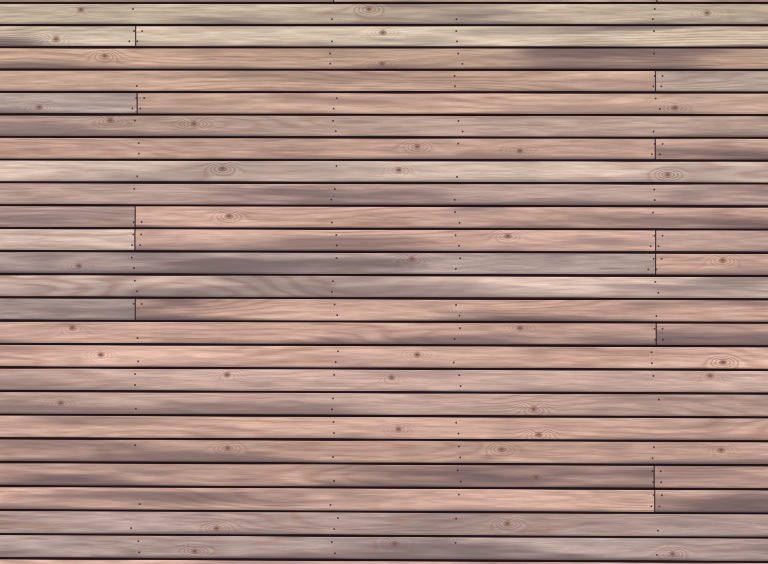
Write a WebGL 1 fragment shader that draws this texture.

```glsl
precision highp float;
// Weathered timber cladding: long horizontal boards, slightly taller toward the bottom,
// butt-jointed and nailed on shared joist lines. Each plank hashes its own tone, while
// stretched noise supplies grain, rings around knots, and grey weather stains.

uniform vec2 u_resolution;

const float ASPECT = 1.362;
const vec4 JOISTS = vec4(0.241, 0.592, 0.812, 1.163);
const vec4 JOINT_CHANCE = vec4(0.24, 0.12, 0.06, 0.36);
const vec3 PINK = vec3(0.81, 0.665, 0.605);
const vec3 GREY = vec3(0.70, 0.62, 0.60);
const vec3 PALE = vec3(0.85, 0.775, 0.72);
const vec3 RUST = vec3(0.60, 0.42, 0.36);
const vec3 STAIN = vec3(0.36, 0.30, 0.32);
const vec3 GAP = vec3(0.13, 0.08, 0.10);

float hash(vec2 p) {
  return fract(sin(dot(p, vec2(12.9898, 78.233))) * 43758.5453);
}

float noise(vec2 p) {
  vec2 i = floor(p), f = fract(p);
  f = f * f * (3.0 - 2.0 * f);
  float low = mix(hash(i), hash(i + vec2(1.0, 0.0)), f.x);
  float high = mix(hash(i + vec2(0.0, 1.0)), hash(i + vec2(1.0, 1.0)), f.x);
  return mix(low, high, f.y);
}

float fbm(vec2 p) {
  float sum = 0.0, amp = 0.53;
  for (int i = 0; i < 4; i++) {
    sum += amp * noise(p);
    p = p * 2.03 + 17.1;
    amp *= 0.5;
  }
  return sum;
}

// Board coordinate counted from the top; boards widen gradually downward.
float boardCoord(float depth) {
  const float first = 0.0391, growth = 0.00008;
  return (sqrt(first * first + 4.0 * growth * (depth - 0.0053)) - first) / (2.0 * growth);
}

// Soft coverage of a shape of the given radius.
float cover(float dist, float radius, float px) {
  return 1.0 - smoothstep(radius - 0.6 * px, radius + 0.6 * px, dist);
}

// Offset from the knot in this stretch of plank; far away if there is none.
vec2 knotOffset(float x, float y, float height, float seed) {
  const float span = 0.27;
  vec2 cell = vec2(floor(x / span), seed);
  float present = step(hash(cell + 3.7), 0.36);
  vec2 centre = vec2((cell.x + 0.25 + 0.5 * hash(cell + 5.1)) * span,
                     height * (0.25 + 0.5 * hash(cell + 8.3)));
  return vec2(x, y) - centre + (1.0 - present) * 9.0;
}

vec3 plankTone(float seed, float depth) {
  float pick = hash(vec2(seed, 2.3));
  vec3 tone = mix(GREY, PINK, smoothstep(0.0, 0.45, pick));
  tone = mix(tone, PALE, 0.75 * smoothstep(0.74, 0.95, pick));
  vec3 topTint = vec3(0.98, 1.01, 0.97);
  tone *= mix(topTint, vec3(1.0), smoothstep(0.05, 0.35, depth));
  return tone * (0.93 + 0.12 * hash(vec2(seed, 6.9)));
}

vec3 wood(float x, float t, float height, float seed, float depth) {
  vec2 shift = vec2(seed * 3.71, seed * 1.93);
  vec2 knot = knotOffset(x, t * height, height, seed);
  float swell = exp(-dot(knot * vec2(45.0, 105.0), knot * vec2(45.0, 105.0)));

  // Growth rings, bent by slow noise and pushed aside by knots.
  float field = 2.3 * noise(vec2(x * 3.2, t * 1.3) + shift) + 0.9 * t + 1.5 * swell;
  float ring = 0.5 + 0.5 * sin(field * 17.0 + 2.0 * noise(vec2(x * 24.0, t * 5.0) + shift));
  float strength = smoothstep(0.35, 0.75, noise(vec2(x * 4.0, 4.0) + shift)) + swell;
  vec3 col = plankTone(seed, depth);
  col = mix(col, RUST, ring * ring * (0.08 + 0.24 * strength));

  // Fine fibres and broad fading along the length.
  float fibre = fbm(vec2(x * 22.0, t * 10.0) + shift);
  col *= 1.0 + 0.30 * (fibre - 0.5);
  col *= 0.94 + 0.13 * noise(vec2(x * 5.0, t * 1.5) + shift + 31.0);

  // Grey weathering, heaviest along the lower edge.
  float damp = fbm(vec2(x * 3.0, t * 1.6) + shift + 53.0);
  float soak = smoothstep(0.50, 0.82, damp + 0.22 * t * t * t);
  float exposure = 0.35 + 0.65 * hash(vec2(seed, 9.2));
  col = mix(col, STAIN, soak * exposure * (0.55 + 0.45 * fibre));

  // Knot heart.
  float heart = length(knot * vec2(1.0, 1.25));
  col = mix(col, RUST * 0.85, 0.55 * (1.0 - smoothstep(0.003, 0.009, heart)));
  return mix(col, STAIN, 0.6 * (1.0 - smoothstep(0.001, 0.004, heart)));
}

void main() {
  vec2 p = gl_FragCoord.xy / u_resolution * vec2(ASPECT, 1.0);
  float px = 1.0 / u_resolution.y;
  float depth = (1.0 - p.y) * (1.0 - 0.005 * p.x);
  float coord = boardCoord(depth);
  float row = floor(coord), t = fract(coord);
  float height = 0.0391 + 0.00016 * coord;

  // Joints split the row into planks; nails sit in pairs on each joist.
  float seed = row + 2.0, joint = 0.0, nails = 0.0;
  for (int i = 0; i < 4; i++) {
    vec2 key = vec2(row + 2.0, float(i) + 1.0);
    float dx = p.x - JOISTS[i] - 0.006 * (hash(key + 4.4) - 0.5);
    float cut = step(hash(key), JOINT_CHANCE[i] * (1.0 - 0.6 * step(15.0, row)));
    seed += cut * step(0.0, dx) * (29.0 + float(i));
    joint = max(joint, cut * cover(abs(dx), 0.0011, px));
    float side = step(0.5, t);
    vec2 nail = vec2(abs(dx + 0.012 * (hash(key + side) - 0.5)) - 0.007 * cut,
                     (t - mix(0.27, 0.73, side)) * height);
    nails = max(nails, step(hash(key + side + 7.7), 0.65) * cover(length(nail), 0.0017, px));
  }

  vec3 col = wood(p.x, t, height, seed, depth);
  col = mix(col, GAP * 1.7, 0.7 * nails);
  col = mix(col, GAP * 1.5, 0.8 * joint);

  // Rounded edges and the dark gap between boards.
  float edge = min(t, 1.0 - t) * height;
  float shade = 1.0 - smoothstep(0.001, 0.007, (1.0 - t) * height);
  col *= 1.0 - 0.24 * shade;
  float gapHalf = 0.0016 + 0.0007 * noise(vec2(p.x * 7.0, floor(coord + 0.5) * 3.0));
  col = mix(col, GAP, cover(edge, gapHalf, px));
  gl_FragColor = vec4(col, 1.0);
}
```
